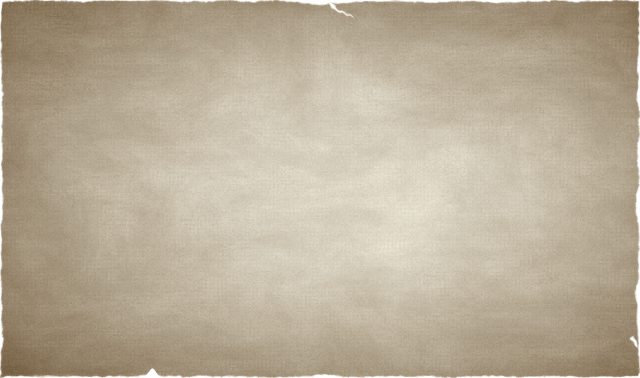
A Shadertoy shader for this texture:

```glsl
#define DARK_TAN vec3(0.51, 0.43, 0.32)
#define PALE_CREAM vec3(0.84, 0.81, 0.74)
#define BACKDROP vec3(0.995)
#define GLOW_CENTER vec2(0.545, 0.49)
#define VIGNETTE 0.66
#define MOTTLE 0.17
#define WRINKLE 0.08
#define GRAIN 0.10
#define WEAVE 0.016
#define THREADS 95.0
#define TEAR_INSET 0.0035
#define TEAR_ROUGHNESS 0.005

const float TAU = 6.2831853;

vec2 hash2(vec2 p) {
    vec3 q = fract(p.xyx * vec3(0.1031, 0.1030, 0.0973));
    q += dot(q, q.yzx + 33.33);
    return fract((q.xx + q.yz) * q.zy);
}

// Nearest and second-nearest cell distances
vec2 cellular(vec2 p) {
    vec2 cell = floor(p), f = fract(p), nearest = vec2(8.0);
    for (int y = -1; y <= 1; y++)
        for (int x = -1; x <= 1; x++) {
            vec2 o = vec2(x, y);
            float d = length(o + hash2(cell + o) - f);
            nearest = d < nearest.x ? vec2(d, nearest.x)
                                    : vec2(nearest.x, min(nearest.y, d));
        }
    return nearest;
}

// Warped, rotated sine octaves, roughly in -1..1
float layeredSines(vec2 p) {
    float sum = 0.0, amp = 0.5;
    for (int i = 0; i < 7; i++) {
        p = mat2(0.8, 0.6, -0.6, 0.8) * p * 1.85 + 1.7;
        p += 0.8 * sin(p.yx * 0.73 + float(i));
        sum += amp * sin(p.x) * cos(p.y);
        amp *= 0.68;
    }
    return sum;
}

float bump(float x, float center, float width) {
    float d = (x - center) / width;
    return exp(-d * d);
}

float blob(vec2 p, vec2 center, vec2 size) {
    vec2 d = (p - center) / size;
    return exp(-dot(d, d));
}

// Distance to a line that thins from start to end
float taperedLine(vec2 p, vec2 a, vec2 b, float startWidth, float endWidth) {
    vec2 ab = b - a;
    float h = clamp(dot(p - a, ab) / dot(ab, ab), 0.0, 1.0);
    return length(p - a - ab * h) - mix(startWidth, endWidth, h);
}

// Positive inside the sheet, negative beyond its torn rim
float sheetDistance(vec2 p, float aspect) {
    float rough = layeredSines(p * 11.0) + 0.6 * (cellular(p * 50.0).x - 0.45);
    float inset = TEAR_INSET + TEAR_ROUGHNESS * rough;
    float left = p.x - 0.005 * (bump(p.y, 0.69, 0.03) + bump(p.y, 0.48, 0.06) + bump(p.y, 0.09, 0.05));
    float right = aspect - p.x - 0.009 * (bump(p.y, 0.74, 0.025) + bump(p.y, 0.23, 0.025))
                - 0.006 * bump(p.y, 0.46, 0.04);
    float top = 1.0 - p.y - 0.006 * bump(p.x, 0.83, 0.05);
    float bottom = p.y - 0.021 * bump(p.x, 0.403, 0.012) - 0.006 * bump(p.x, 0.87, 0.05);
    float d = min(min(left, right), min(top, bottom)) - inset;

    // Top rip and chipped lower-right rim
    vec2 q = p + 0.0015 * sin(p.yx * 310.0);
    d = min(d, taperedLine(q, vec2(0.873, 0.992), vec2(0.891, 0.973), 0.004, 0.0025));
    d = min(d, taperedLine(q, vec2(0.891, 0.973), vec2(0.934, 0.956), 0.0025, 0.0008));
    vec2 chip = vec2(aspect - 0.020, 0.104);
    d = min(d, taperedLine(q, chip, chip + vec2(0.012, -0.018), 0.005, 0.003));
    return d;
}

void mainImage(out vec4 fragColor, in vec2 fragCoord) {
    float aspect = iResolution.x / iResolution.y;
    float pixel = 1.0 / iResolution.y;
    vec2 uv = fragCoord / iResolution.xy;
    vec2 p = fragCoord / iResolution.y;

    // Broad light easing into the corners, with worn pale patches
    vec2 offset = (uv - GLOW_CENTER) * 2.0;
    float fall = dot(offset, offset);
    float tone = 1.05 - VIGNETTE * fall / (1.0 + 0.08 * fall * fall);
    tone += 0.07 * blob(uv, vec2(0.64, 0.41), vec2(0.08, 0.08));
    tone += 0.06 * blob(uv, vec2(0.48, 0.60), vec2(0.05, 0.04));
    tone += 0.08 * blob(uv, vec2(0.56, 0.74), vec2(0.09, 0.07));
    tone += 0.08 * blob(uv, vec2(0.70, 0.57), vec2(0.05, 0.06));

    // Stains, blotches and horizontal fibres
    float stain = layeredSines(p * vec2(2.2, 3.6) + 4.0);
    float blotch = layeredSines(p * vec2(6.0, 9.0) + 23.0);
    float fibre = layeredSines(p * vec2(9.0, 24.0) + 11.0);
    tone += MOTTLE * (0.4 * stain + 0.5 * blotch + 0.3 * fibre);

    // Broken curling creases, denser in the upper half
    float curl = layeredSines(p * vec2(10.0, 15.0) + 0.8 * vec2(blotch, stain) + 41.0);
    float crease = 1.0 - smoothstep(0.0, 0.09, abs(curl));
    float patches = smoothstep(-0.35, 0.45, blotch - 0.5 * stain + 0.4 * (uv.y - 0.5));
    tone -= WRINKLE * (crease - 0.25) * patches;

    // Faint uneven weave and fine speckle
    vec2 thread = sin(p * TAU * THREADS + 2.5 * vec2(blotch, fibre));
    tone += WEAVE * (thread.x + thread.y) * (0.7 + fibre);
    tone += GRAIN * (hash2(floor(p * 300.0)).x - 0.5);

    // Aged rim and torn white backdrop
    float edge = sheetDistance(p, aspect);
    tone -= 0.08 * exp(-max(edge, 0.0) * 45.0);
    vec3 paper = mix(DARK_TAN, PALE_CREAM, tone);
    paper = mix(paper, PALE_CREAM, 0.4 * exp(-max(edge, 0.0) * 400.0));
    float sheet = smoothstep(-0.75 * pixel - 0.001, 0.75 * pixel + 0.001, edge);
    fragColor = vec4(clamp(mix(BACKDROP, paper, sheet), 0.0, 1.0), 1.0);
}
```
